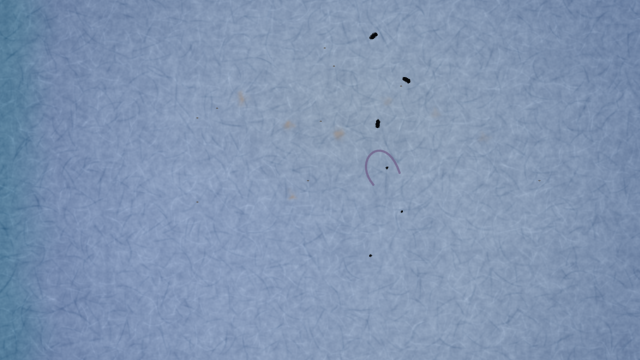
This texture is drawn by a Shadertoy shader. Its source:

```glsl
// Blue-grey fibrous paper under soft light, with stains, dark specks and a curled hair.

vec2 hash2(vec2 p) {
    vec3 q = fract(p.xyx * vec3(0.1031, 0.1030, 0.0973));
    q += dot(q, q.yzx + 33.33);
    return fract((q.xx + q.yz) * q.zy);
}

float gradientNoise(vec2 p) {
    vec2 cell = floor(p), f = fract(p);
    vec2 u = f * f * f * (f * (f * 6.0 - 15.0) + 10.0);
    float corner[4];
    for (int i = 0; i < 4; i++) {
        vec2 o = vec2(i & 1, i >> 1);
        float angle = 6.2832 * hash2(cell + o + 71.0).x;
        corner[i] = dot(vec2(cos(angle), sin(angle)), f - o);
    }
    return mix(mix(corner[0], corner[1], u.x), mix(corner[2], corner[3], u.x), u.y);
}

mat2 rotation(float a) {
    return mat2(cos(a), -sin(a), sin(a), cos(a));
}

// One bent, soft-ended strand around each jittered cell point
float fibres(vec2 p, float size, float width, float seed) {
    vec2 g = p / size, cell = floor(g);
    float cover = 0.0;
    for (int y = -1; y <= 1; y++)
    for (int x = -1; x <= 1; x++) {
        vec2 id = cell + vec2(x, y);
        vec2 place = hash2(id + seed), shape = hash2(id + seed + 57.0);
        vec2 q = rotation(6.2832 * shape.x) * (g - id - place) * size;
        float reach = size * mix(0.35, 0.9, shape.y);
        float bend = (place.x - 0.5) * 1.1 / size;
        float across = (q.y - bend * q.x * q.x) / width;
        float ends = 1.0 - smoothstep(0.4, 1.0, abs(q.x) / reach);
        cover += exp(-across * across) * ends * mix(0.2, 1.0, place.y);
    }
    return cover;
}

float segmentDistance(vec2 p, vec2 a, vec2 b) {
    vec2 pa = p - a, ba = b - a;
    return length(pa - ba * clamp(dot(pa, ba) / dot(ba, ba), 0.0, 1.0));
}

vec2 hairPoint(float t) {
    float s = 1.0 - t;
    return s * s * s * vec2(1.037, 0.487) + 3.0 * s * s * t * vec2(0.975, 0.56)
         + 3.0 * s * t * t * vec2(1.07, 0.64) + t * t * t * vec2(1.11, 0.52);
}

void mainImage(out vec4 fragColor, in vec2 fragCoord) {
    vec2 p = fragCoord / iResolution.y;
    float width = iResolution.x / iResolution.y;
    float pixel = 1.0 / iResolution.y;

    // Uneven light: grey centre, bluer lower left, teal left rim
    float falloff = smoothstep(0.35, 1.12, length(p - vec2(0.52 * width, 0.43)));
    vec3 color = mix(vec3(0.548, 0.622, 0.722), vec3(0.425, 0.51, 0.645), falloff);
    float blueCast = exp(-3.0 * dot(p - vec2(0.5, 0.3), p - vec2(0.5, 0.3)));
    color += blueCast * vec3(-0.015, -0.012, 0.018);
    float rim = 1.0 - smoothstep(0.0, 0.17, p.x + 0.04 * gradientNoise(p * 7.0));
    color += rim * vec3(-0.09, -0.02, -0.045);

    // Pulp mottling and fine grain
    float mottle = 0.022 * gradientNoise(p * 9.0) + 0.042 * gradientNoise(p * 32.0 + 5.0)
                 + 0.042 * gradientNoise(p * 75.0 + 9.0) + 0.02 * gradientNoise(p * 150.0);
    color += mottle * vec3(1.05, 1.0, 0.85);

    // Matted dark and pale fibres
    vec2 warped = p + 0.008 * vec2(gradientNoise(p * 14.0), gradientNoise(p * 14.0 + 31.0));
    for (int i = 0; i < 3; i++) {
        float layer = float(i);
        float dark = fibres(warped, 0.048 + 0.013 * layer, 0.0032, 11.0 + 83.0 * layer);
        float pale = fibres(warped, 0.036 + 0.012 * layer, 0.0028, 37.0 + 91.0 * layer);
        color -= 0.042 * dark * vec3(1.1, 0.95, 0.8);
        color += 0.028 * pale * vec3(1.0, 1.0, 0.95);
    }

    // Warm stains in a loose row, and a faint yellowing around them
    vec2 fromStains = (p - vec2(0.53 * width, 0.67)) * vec2(1.0, 1.6);
    color += exp(-9.0 * dot(fromStains, fromStains)) * vec3(0.008, 0.003, -0.018);
    for (int i = 0; i < 7; i++) {
        float k = float(i);
        vec2 center = vec2(0.67 + 0.135 * k, 0.67 + 0.055 * cos(k * 1.9));
        if (i == 6) center = vec2(0.81, 0.455);
        vec2 q = p - center;
        q += 0.016 * vec2(gradientNoise(p * 45.0), gradientNoise(p * 45.0 + 17.0));
        float radius = 0.009 + 0.006 * hash2(vec2(k, 4.0)).x;
        float stain = exp(-dot(q, q) / (radius * radius));
        float strength = i < 3 || i == 6 ? 0.55 : 0.2;
        color = mix(color, vec3(0.62, 0.54, 0.48), stain * strength);
    }

    // Tiny brown flecks
    for (int i = 0; i < 9; i++) {
        vec2 h = hash2(vec2(float(i), 23.0));
        float d = length((p - vec2(width * mix(0.3, 0.98, h.x), mix(0.3, 0.97, h.y))) * vec2(1.0, 1.4));
        color = mix(color, vec3(0.36, 0.33, 0.3), 0.6 * (1.0 - smoothstep(0.001, 0.005, d)));
    }

    // Thin curled hair
    float hair = 1.0;
    for (int i = 0; i < 20; i++) {
        float t = float(i) / 20.0;
        hair = min(hair, segmentDistance(p, hairPoint(t), hairPoint(t + 0.05)));
    }
    color = mix(color, vec3(0.43, 0.36, 0.53), 0.75 * (1.0 - smoothstep(0.0007, 0.0025 + pixel, hair)));

    // Black specks: oblong ones above, dots below
    for (int i = 0; i < 6; i++) {
        float k = float(i);
        vec2 q = p - vec2(1.08 + 0.05 * sin(k * 2.4 - 1.0), 0.9 - 0.122 * k);
        q = rotation(0.7 - 1.2 * k) * q;
        float halfLength = i < 3 ? 0.006 : 0.0;
        float radius = i < 3 ? 0.0058 : 0.003;
        float d = segmentDistance(q, vec2(-halfLength, 0.0), vec2(halfLength + 0.0001, 0.0));
        d += 0.003 * gradientNoise(p * 130.0);
        color = mix(color, vec3(0.02, 0.025, 0.03), 1.0 - smoothstep(-pixel, pixel, d - radius));
    }

    fragColor = vec4(clamp(color, 0.0, 1.0), 1.0);
}
```
